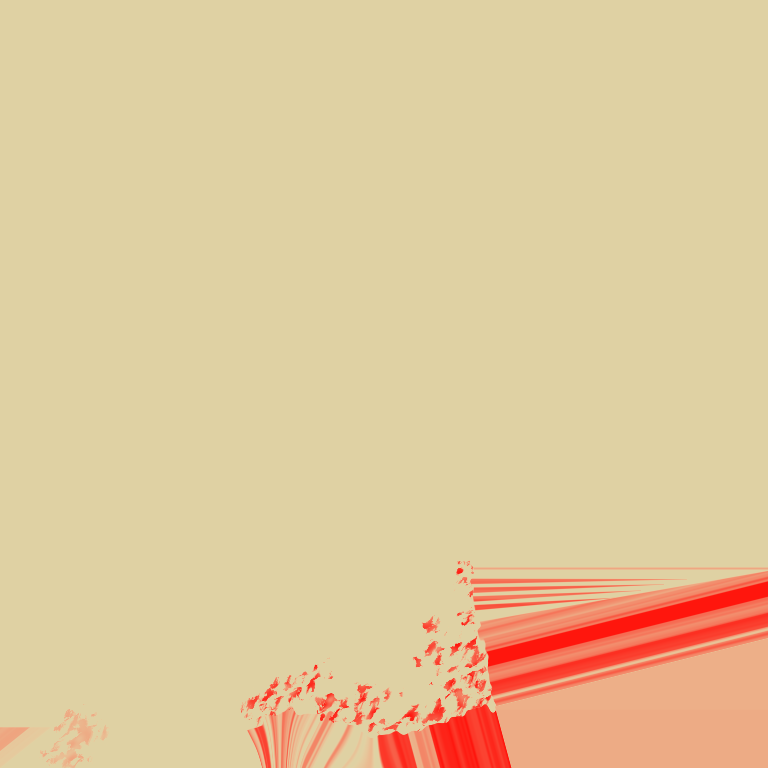
Reproduce this background procedurally as a Shadertoy shader.

```glsl
#define SAND vec3(0.875, 0.820, 0.640)
#define RED vec3(1.0, 0.07, 0.04)
#define BEAM_SLOPE 0.25
#define BEAM_BASE 0.079
#define RAY_TOP 0.075
#define SALMON 0.18
#define GRAIN 95.0

float hash(vec2 p) {
    return fract(sin(dot(p, vec2(127.1, 311.7))) * 43758.5453);
}

float noise(vec2 p) {
    vec2 i = floor(p), f = fract(p);
    f = f * f * (3.0 - 2.0 * f);
    return mix(mix(hash(i), hash(i + vec2(1, 0)), f.x),
               mix(hash(i + vec2(0, 1)), hash(i + vec2(1, 1)), f.x), f.y);
}

float fbm(vec2 p) {
    float sum = 0.0, amp = 0.53;
    for (int i = 0; i < 4; i++) {
        sum += amp * noise(p);
        p = mat2(1.6, 1.2, -1.2, 1.6) * p + 7.3;
        amp *= 0.5;
    }
    return sum;
}

// Soft edge: 0 below the limit, 1 above it
float above(float limit, float x) {
    float w = 0.8 / iResolution.y;
    return smoothstep(limit - w, limit + w, x);
}

float band(float lo, float hi, float x) {
    return above(lo, x) * (1.0 - above(hi, x));
}

float stripes(float x, float seed) {
    return 0.6 * noise(vec2(x * 130.0, seed)) + 0.4 * noise(vec2(x * 330.0, seed + 5.0));
}

// Soft capsule, 1 on the segment and 0 at the radius
float capsule(vec2 p, vec2 a, vec2 b, float radius) {
    vec2 d = b - a;
    float h = clamp(dot(p - a, d) / dot(d, d), 0.0, 1.0);
    return smoothstep(radius, radius * 0.2, length(p - a - d * h));
}

// Slanted beam with parallel stripes and thin tapering lines above
float beamTone(vec2 p) {
    float q = p.y - BEAM_SLOPE * (p.x - 0.64);
    float s = stripes(q, 3.0);
    float tone = 0.12 + 0.6 * s;
    tone = mix(tone, 0.6 + 0.3 * s, band(0.094, 0.112, q));
    tone = mix(tone, 0.98, band(0.133, 0.153, q));
    tone = mix(tone, 0.08, band(0.089, 0.092, q));
    float roof = 0.190 + 0.176 * (p.x - 0.622);
    tone *= above(BEAM_BASE, q) * (1.0 - above(roof, p.y));

    float u = p.x - 0.615;
    for (int i = 0; i < 4; i++) {
        float k = float(i);
        float taper = 1.0 - u / (0.28 - 0.03 * k);
        float y = 0.243 - 0.0115 * k + (0.01 + 0.02 * k) * u;
        float halfWidth = 0.0035 * max(taper, 0.0);
        float line = band(y - halfWidth, y + halfWidth, p.y) * above(0.0, taper);
        tone = max(tone, line * (0.35 + 0.4 * stripes(p.y, 9.0)));
    }
    return max(tone, 0.22 * band(0.2585, 0.2610, p.y));
}

// Fan of rays falling to the lower edge
float rayTone(vec2 p) {
    float lean = mix(0.5, -0.5, smoothstep(0.33, 0.40, p.x));
    lean = mix(lean, 0.27, smoothstep(0.42, 0.53, p.x));
    float root = p.x - lean * (RAY_TOP - p.y);
    float s = stripes(root, 17.0);
    float tone = mix(0.75, 0.4, smoothstep(0.38, 0.42, root)) * smoothstep(0.25, 0.8, s);
    tone = mix(tone, 0.55 + 0.45 * s, band(0.490, 0.523, root));
    tone = mix(tone, 0.65 + 0.4 * s, band(0.553, 0.646, root));
    float roof = mix(0.052, 0.073, smoothstep(0.319, 0.371, p.x));
    roof = mix(roof, 0.040, smoothstep(0.42, 0.485, p.x));
    roof = mix(roof, 0.078, smoothstep(0.50, 0.645, p.x));
    roof += 0.016 * (noise(p * GRAIN) - 0.5);
    return tone * band(0.309, 0.646, root) * (1.0 - above(roof, p.y));
}

// Ragged crust along the upper rim of the rays
float crustTone(vec2 p) {
    float m = 0.75 * capsule(p, vec2(0.325, 0.070), vec2(0.415, 0.125), 0.032);
    m = max(m, 0.9 * capsule(p, vec2(0.408, 0.115), vec2(0.430, 0.075), 0.028));
    m = max(m, 0.8 * capsule(p, vec2(0.455, 0.070), vec2(0.495, 0.095), 0.036));
    m = max(m, capsule(p, vec2(0.450, 0.060), vec2(0.580, 0.065), 0.026));
    m = max(m, capsule(p, vec2(0.580, 0.070), vec2(0.632, 0.092), 0.035));
    m = max(m, 0.85 * capsule(p, vec2(0.570, 0.140), vec2(0.615, 0.110), 0.042));
    m = max(m, 0.8 * capsule(p, vec2(0.600, 0.175), vec2(0.622, 0.110), 0.030));
    m = max(m, 0.8 * capsule(p, vec2(0.606, 0.255), vec2(0.606, 0.180), 0.022));
    m = max(m, capsule(p, vec2(0.560, 0.186), vec2(0.567, 0.190), 0.015));
    float faint = capsule(p, vec2(0.085, 0.020), vec2(0.105, 0.050), 0.042);
    vec2 g = mat2(0.8, -0.9, 0.6, 1.2) * p * GRAIN;
    float n = fbm(g + 2.5 * fbm(g * 0.6 + 11.0));
    float cover = max(m, faint);
    float flake = smoothstep(0.74 - 0.31 * cover, 0.84 - 0.22 * cover, n);
    flake *= smoothstep(0.0, 0.25, cover) * (0.35 + 0.65 * noise(g * 0.9 + 31.0));
    return flake * mix(0.25, 1.0, smoothstep(0.0, 0.2, m));
}

void mainImage(out vec4 fragColor, in vec2 fragCoord) {
    vec2 p = fragCoord / iResolution.xy;
    float jitter = 0.008 * (noise(p * GRAIN * 1.3) - 0.5);
    float beamLeft = max(0.647 - 0.22 * (p.y - BEAM_BASE), 0.615) + jitter;
    float rightSide = above(beamLeft, p.x);

    // Flat lower right field
    float q = p.y - BEAM_SLOPE * (p.x - 0.64);
    float field = above(0.645 + 0.27 * (0.078 - p.y), p.x) * (1.0 - above(BEAM_BASE, q));
    float tone = field * (SALMON + 0.02 * (1.0 - above(0.0755, p.y)));

    tone = max(tone, rightSide * beamTone(p));
    tone = max(tone, rayTone(p));
    tone = max(tone, crustTone(p) * (1.0 - rightSide));

    // Faint wedge in the lower left corner
    float wedge = p.y - 0.8 * p.x;
    float corner = SALMON * above(0.022, wedge) + 0.06 * stripes(wedge, 23.0) * above(0.0, wedge);
    tone = max(tone, corner * (1.0 - above(0.053, p.y)));

    tone = clamp(tone, 0.0, 1.0);
    fragColor = vec4(mix(SAND, RED, vec3(sqrt(tone), tone, tone)), 1.0);
}
```
